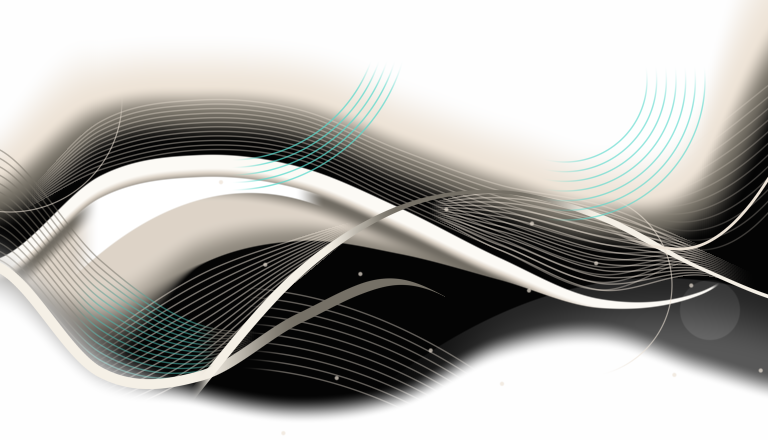
Reproduce this background procedurally as a WebGL 2 fragment shader.

```glsl
#version 300 es
precision highp float;
// Flowing cream ribbons and fine line meshes over a soft black wave on white.
uniform vec2 u_resolution;
out vec4 fragColor;

const vec3 CREAM = vec3(.93, .89, .84);
const vec3 TAUPE = vec3(.46, .44, .40);
const vec3 TEAL = vec3(.35, .85, .80);
float px; // size of one pixel in canvas units

float hash(vec2 p) {
  return fract(sin(dot(p, vec2(127.1, 311.7))) * 43758.5453);
}

// Smooth curve through nine evenly spaced heights
float spline(float x, float k[9]) {
  int i = clamp(int(floor(x)), 0, 7);
  float t = x - float(i), a = k[max(i - 1, 0)], b = k[i], c = k[i + 1], d = k[min(i + 2, 8)];
  return b + .5 * t * (c - a + t * (2. * a - 5. * b + 4. * c - d + t * (3. * (b - c) + d - a)));
}

// Distance to the zero line of a field, in canvas units
float distanceTo(float f) {
  return f * px / max(length(vec2(dFdx(f), dFdy(f))), 1e-4);
}

float below(float f) { return smoothstep(-px, px, distanceTo(f)); }

float stroke(float f, float halfWidth) {
  return 1. - smoothstep(halfWidth - px * .7, halfWidth + px * .7, abs(distanceTo(f)));
}

float window(float x, float a, float b, float soft) {
  return smoothstep(a, a + soft, x) * (1. - smoothstep(b - soft, b, x));
}

// A family of count lines spread between two curves
float mesh(float y, float a, float b, float count) {
  float gap = b - a;
  float u = (y - a) / (abs(gap) < .02 ? .02 : gap) * count;
  float rate = length(vec2(dFdx(u), dFdy(u)));
  float d = abs(fract(u - .5) - .5) * px / max(rate, 1e-4);
  float line = 1. - smoothstep(0., .007 + px * .7, d);
  return line * step(-.3, u) * step(u, count + .3) * (1. - smoothstep(.35, .9, rate));
}

void main() {
  px = 7.68 / u_resolution.x;
  vec2 p = vec2(gl_FragCoord.x, u_resolution.y - gl_FragCoord.y) * px;
  float x = p.x, y = p.y;

  // Glow from white through cream to black
  float rim = y - spline(x, float[9](2., 1.25, 1.13, 1.22, 1.6, 1.95, 2.22, 2.0, .35));
  float slope = dFdx(rim) / px;
  float s = rim / sqrt(1. + slope * slope);
  vec3 col = mix(vec3(.995), CREAM, smoothstep(-.8, -.22, s));
  col = mix(col, TAUPE, smoothstep(-.28, .03, s));
  col = mix(col, vec3(.015), smoothstep(-.02, .3, s));

  // Smoky veil at lower right
  float veil = y - 2.78 - .14 * (x - 6.6) * (x - 6.6);
  col = mix(col, vec3(.16 + .22 * smoothstep(0., .7, veil)), below(veil) * smoothstep(3.6, 5.2, x) * .9);
  float bubble = 1. - smoothstep(.3 - px, .3 + px, length(p - vec2(7.1, 3.1)));
  col += .07 * bubble;

  // Pale meshes behind the main ribbon
  float upper = mesh(y, spline(x, float[9](2.12, 1.22, 1., 1.1, 1.5, 1.85, 2.05, 2.45, 2.8)),
    spline(x, float[9](2.18, 1.7, 1.5, 1.6, 2.05, 2.5, 2.9, 2.6, 2.9)), 11.);
  col = mix(col, CREAM, upper * .38);
  col = mix(col, CREAM, .25 * smoothstep(6.5, 7.4, x) *
    mesh(y, 1.4 - .8 * (x - 7.), 2.5 - .8 * (x - 7.) * (x - 7.), 11.));

  // Main ribbon: bright lip, dark crease, cream belly
  float top = spline(x, float[9](2.58, 1.76, 1.55, 1.67, 2.08, 2.58, 2.99, 2.92, 2.3));
  float low = spline(x, float[9](2.85, 3.4, 2.65, 2.41, 2.54, 2.8, 3.08, 2.95, 2.3));
  float d = y - top, t = d / max(low - top, .03);
  float lip = mix(.13, .07, smoothstep(4., 6., x));
  vec3 body = mix(vec3(.99, .98, .96), CREAM * .93, smoothstep(lip, lip + .06, d));
  body = mix(body, TAUPE * .8, .85 * smoothstep(lip + .04, lip + .13, d) * (1. - smoothstep(lip + .14, lip + .34, d)));
  body = mix(body, TAUPE, .75 * smoothstep(.65, 1., t) * (1. - smoothstep(4., 5.5, x)));
  float gloss = below(d - .22) * below(1.93 + .27 * (x - 2.5) * (x - 2.5) - y);
  body = mix(body, vec3(1.), gloss * window(x, .7, 3.25, .3));
  float soft = mix(.45, px, smoothstep(.9, 2.1, x));
  float cover = below(d) * (1. - smoothstep(-soft, soft, y - low)) * (1. - smoothstep(7.1, 7.2, x));
  col = mix(col, body, cover);

  // Meshes crossing over the ribbon
  float fan = mesh(y, spline(x, float[9](4.2, 3.4, 2.75, 2.38, 2.1, 1.93, 2.1, 2.5, 2.9)),
    spline(x, float[9](4.6, 4.2, 3.7, 2.78, 2.14, 2.5, 2.9, 2.75, 3.02)), 12.);
  col = mix(col, CREAM, fan * .5 * smoothstep(.8, 1.6, x));
  float net = mesh(y, spline(x, float[9](1.5, 2.6, 3.25, 3.25, 2.85, 3., 3., 3., 3.)),
    spline(x, float[9](2.6, 3.6, 3.75, 3.2, 2.9, 3., 3., 3., 3.)), 13.);
  vec3 netColor = mix(TAUPE, TEAL * .85, window(x, .7, 2.2, .3) * smoothstep(2.7, 3.1, y));
  col = mix(col, netColor, net * .55 * (1. - smoothstep(2.2, 4., x)));
  float fall = 2.95 + .2 * (x - 3.) + .13 * (x - 3.) * (x - 3.);
  col = mix(col, CREAM, .4 * mesh(y, fall, fall + .8, 9.) * window(x, 2.4, 5., .5));

  // White fade along the bottom
  float ground = y - spline(x, float[9](2.75, 3.65, 3.97, 4.12, 3.98, 3.5, 3.36, 3.68, 3.95));
  float haze = mix(.5, .17, smoothstep(.5, 2., x));
  col = mix(col, vec3(.995), smoothstep(-haze, haze * .7, ground));

  // Slender ribbons
  float lower = y - spline(x, float[9](2.68, 3.72, 3.76, 3.18, 2.82, 3.3, 4., 4.5, 5.));
  vec3 lowerColor = mix(vec3(.96, .94, .9), TAUPE, smoothstep(1.9, 3., x));
  col = mix(col, lowerColor, stroke(lower, .05 * (1. - smoothstep(3.6, 4.5, x))) * (1. - step(4.45, x)));
  float rising = y - spline(x, float[9](6., 5.2, 3.85, 2.72, 2.08, 1.92, 2.17, 2.68, 3.05));
  float grey = window(x, 3.2, 6., .8);
  float girth = mix(.045, .018, smoothstep(2.5, 4.8, x)) + .012 * window(x, 5.3, 7., .6);
  col = mix(col, mix(vec3(.96, .94, .9), TAUPE, grey), stroke(rising, girth) * smoothstep(1.9, 2.15, x));
  float bend = x - 6.8;
  float hook = y - 2.49 + bend * bend * (bend > 0. ? .9 : .4);
  col = mix(col, CREAM, stroke(hook, .014) * smoothstep(5.9, 6.7, x));

  // Teal arcs and thin pale rings
  float arcLeft = mesh(length(p - vec2(2.3, .1)), 1.5, 1.8, 4.);
  col = mix(col, TEAL, .75 * arcLeft * smoothstep(.6, .95, y) * window(x, 2.3, 4.2, .4));
  float arcRight = mesh(length(p - vec2(5.65, .8)), .82, 1.4, 6.);
  col = mix(col, TEAL, .65 * arcRight * smoothstep(.65, 1.1, y) * smoothstep(5.4, 6., x));
  float ring = stroke(length(p - vec2(5.8, 2.85)) - .92, .006) * smoothstep(6., 6.4, x);
  ring += stroke(length(p - vec2(.1, 1.)) - 1.12, .006) * smoothstep(.9, 1.3, y);
  col = mix(col, CREAM, ring * .6);

  // Scattered sparks
  vec2 cell = floor(p / .8);
  vec2 spot = (cell + .2 + .6 * vec2(hash(cell), hash(cell + 7.))) * .8;
  float spark = 1. - smoothstep(.01, .02 + px, length(p - spot));
  col = mix(col, CREAM, spark * .7 * step(.7, hash(cell + 3.)) * step(1.2, y));

  fragColor = vec4(clamp(col, 0., 1.), 1.);
}
```
